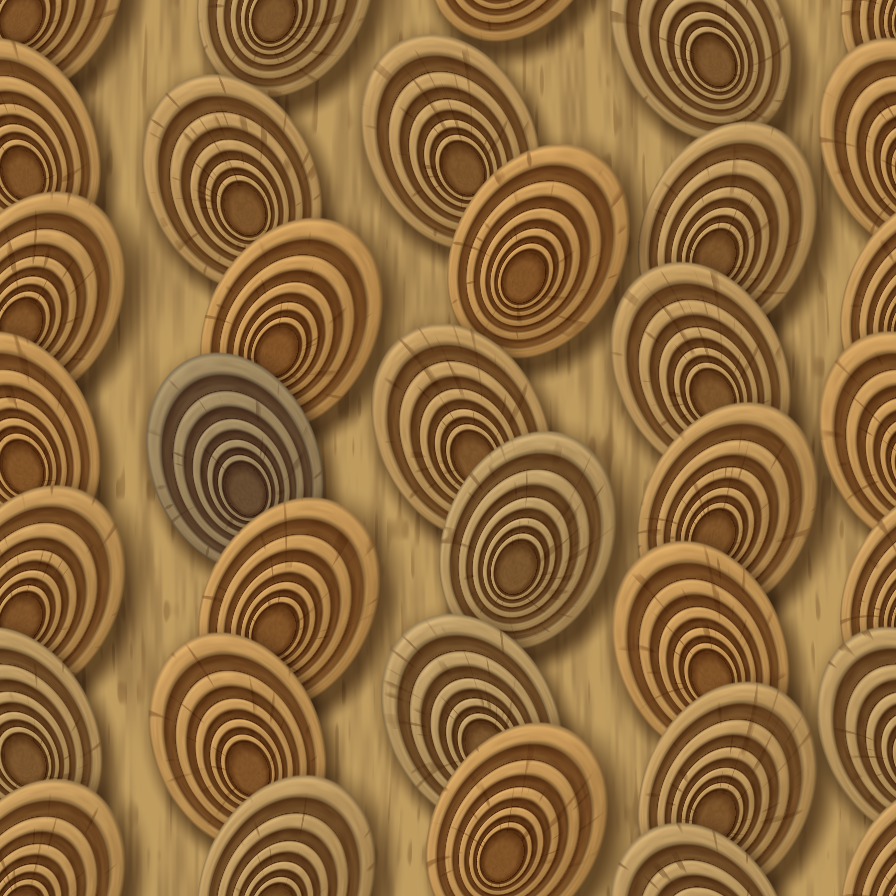
Write a WebGL 2 fragment shader that draws this pattern.

```glsl
#version 300 es
precision highp float;
// Carved wooden discs in four staggered columns of six over a grained board.
// Each disc is a family of off-centre nested ellipses, solved in closed form
// for a ring coordinate s (1 at the rim, 0 at the inner focus), then lit.
uniform vec2 u_resolution;
out vec4 fragColor;

// Layout, one component per column; y runs downward, odd rows sway sideways
const int ROWS = 6;
const vec4 COLUMN_X = vec4(0.026, 0.293, 0.555, 0.797);
const vec4 SWAY = vec4(0.013, 0.034, 0.052, -0.015);
const vec4 SWAY_LOSS = vec4(0.0, 0.0015, 0.006, 0.0);
const vec4 FIRST_Y = vec4(0.164, 0.204, 0.159, 0.257);
const vec4 STEP_Y = vec4(0.164, 0.156, 0.1615, 0.1563);
const vec4 ODD_DROP = vec4(0.006, 0.003, -0.040, 0.0);
const ivec2 GREY_DISC = ivec2(1, 2);

// Disc shape
const vec2 RADII = vec2(0.094, 0.126);
const float LEAN = 0.43;
const float OFF_CENTRE = 0.35;
const float RING_RATIO = 0.745;
const float RING_INNER = 0.85;
const float RING_COUNT = 5.0;
const vec2 TO_LIGHT = vec2(-0.5, -0.866);
const vec2 SHADOW_OFFSET = vec2(0.010, 0.016);

// Colours
const vec3 BOARD = vec3(0.70, 0.57, 0.345);
const vec3 BOARD_DARK = vec3(0.58, 0.45, 0.27);
const vec3 RING = vec3(0.70, 0.55, 0.32);
const vec3 HIGHLIGHT = vec3(0.86, 0.71, 0.46);
const vec3 GROOVE = vec3(0.46, 0.32, 0.165);
const vec3 DEEP = vec3(0.24, 0.11, 0.02);

float hash(vec2 p) {
  vec3 v = fract(p.xyx * vec3(0.1031, 0.1030, 0.0973));
  v += dot(v, v.yzx + 33.33);
  return fract((v.x + v.y) * v.z);
}

float noise(vec2 p) {
  vec2 i = floor(p), f = fract(p);
  f = f * f * (3.0 - 2.0 * f);
  return mix(mix(hash(i), hash(i + vec2(1, 0)), f.x),
             mix(hash(i + vec2(0, 1)), hash(i + vec2(1, 1)), f.x), f.y);
}

// Solves |q - c(1 - s)| = s for the nested circle through q
float ringCoord(vec2 q) {
  vec2 c = vec2(0.0, OFF_CENTRE);
  vec2 r = q - c;
  float b = dot(r, c), a = 1.0 - dot(c, c);
  return (b + sqrt(b * b + a * dot(r, r))) / a;
}

vec3 boardColor(vec2 p) {
  vec2 g = p + vec2(0.012 * noise(p * vec2(9.0, 5.0)), 0.0);
  float grain = 0.6 * noise(g * vec2(70.0, 7.0)) + 0.4 * noise(g * vec2(230.0, 24.0));
  vec3 color = mix(BOARD * 1.07, BOARD_DARK, 0.75 * smoothstep(0.3, 0.95, grain));
  float fleck = smoothstep(0.78, 0.95, noise(g * vec2(150.0, 22.0) + 40.0));
  return mix(color, GROOVE, 0.4 * fleck);
}

// Rings, grooves and floor; facing is the slope direction against the light
vec3 discColor(float s, float facing, float angle, float seed, float blur) {
  float k = min(floor(log(max(s, 0.001)) / log(RING_RATIO)), RING_COUNT);
  k = max(k, 0.0);
  float scale = pow(RING_RATIO, k);
  float f = s / scale, w = min(blur / scale, 0.06);
  float grain = noise(vec2(angle * 5.0 + seed, s * 48.0));
  float crack = smoothstep(0.80, 0.95, noise(vec2(angle * 15.0 + s * 5.0, s * 4.0 + seed)));

  // Rounded ring top
  float t = clamp((f - RING_INNER) / (1.0 - RING_INNER), 0.0, 1.0);
  float bevel = smoothstep(0.45, 1.0, t) - 0.6 * smoothstep(0.4, 0.0, t);
  float light = 0.45 + 0.25 * facing + 0.5 * facing * bevel - 0.25 * grain;
  vec3 top = mix(RING * 0.88, HIGHLIGHT, clamp(light, 0.0, 1.0));
  top *= 1.0 - 0.30 * smoothstep(0.25, 0.0, min(t, 1.0 - t));
  top = mix(top, GROOVE, 0.55 * crack);

  // Shadowed groove, darker toward the centre and under the lit wall
  float g = clamp((RING_INNER - f) / (RING_INNER - RING_RATIO), 0.0, 1.0);
  float wall = mix(smoothstep(0.4, 1.0, g), smoothstep(0.8, 0.0, g), 0.5 + 0.5 * facing);
  float shade = 0.05 + 0.12 * k + 0.55 * wall + 0.25 * (grain - 0.5) + 0.2 * crack;
  vec3 hollow = mix(GROOVE, DEEP, clamp(shade, 0.0, 1.0));
  if (k >= RING_COUNT) {
    return mix(GROOVE * 1.08, DEEP, 0.45 * smoothstep(0.15, 0.235, s) + 0.15 * grain);
  }
  float ring = smoothstep(RING_INNER - w, RING_INNER + w, f);
  if (k > 0.0) ring *= 1.0 - smoothstep(1.0 - 1.5 * w, 1.0, f);
  return mix(hollow, top, ring);
}

void main() {
  vec2 p = gl_FragCoord.xy / u_resolution;
  p.y = 1.0 - p.y;
  float blur = 0.75 / (min(u_resolution.x, u_resolution.y) * RADII.x);
  vec3 color = boardColor(p);

  // Lower discs cover upper ones; the extra row and column wrap the edges
  for (int r = -1; r < ROWS; r++) {
    for (int c = 0; c < 5; c++) {
      int col = c % 4, row = (r + ROWS) % ROWS;
      float n = float(row), odd = float(row % 2);
      float sway = (SWAY[col] - SWAY_LOSS[col] * n) * (2.0 * odd - 1.0);
      vec2 centre = vec2(COLUMN_X[col] + sway + float(c / 4),
                         FIRST_Y[col] + STEP_Y[col] * n + ODD_DROP[col] * odd);
      if (r < 0) centre.y -= 1.0;
      vec2 d = p - centre;
      if (dot(d, d) > 0.04) continue;

      float seed = hash(vec2(col, row) + 7.0);
      float lean = -sign(sway) * LEAN + 0.12 * (seed - 0.5);
      vec2 along = vec2(sin(lean), cos(lean)), across = vec2(along.y, -along.x);
      mat2 toDisc = transpose(mat2(across / RADII.x, along / RADII.y));
      vec2 q = toDisc * d;
      float s = ringCoord(q);
      float shadow = smoothstep(1.22, 0.88, ringCoord(toDisc * (d - SHADOW_OFFSET)));
      color *= 1.0 - shadow * vec3(0.48, 0.54, 0.60);

      vec2 ringPoint = q - vec2(0.0, OFF_CENTRE * (1.0 - s));
      vec2 slope = normalize(ringPoint * toDisc + 1e-5);
      float angle = atan(ringPoint.x, -ringPoint.y) + 4.0;
      vec3 wood = discColor(s, dot(slope, TO_LIGHT), angle, seed * 60.0, blur);
      wood *= mix(vec3(1.05, 0.98, 0.90), vec3(0.98, 1.0, 1.05), seed);
      if (ivec2(col, row) == GREY_DISC) wood = wood * vec3(0.80, 0.88, 0.98) + vec3(0.0, 0.01, 0.04);
      color = mix(color, wood, 1.0 - smoothstep(1.0 - blur, 1.0 + blur, s));
    }
  }
  fragColor = vec4(color, 1.0);
}
```
